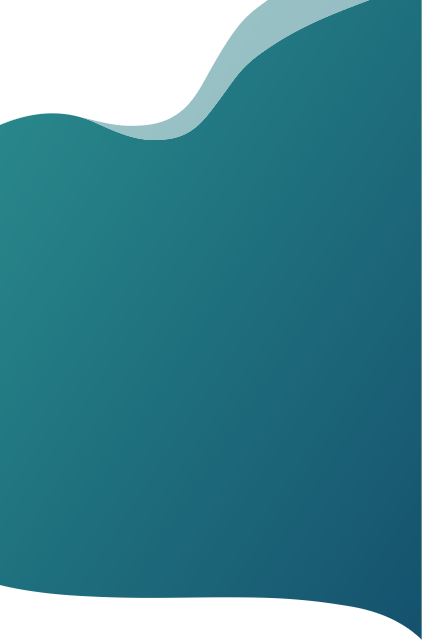
Give the GLSL for this background, as a Shadertoy shader.

```glsl
// A corner-to-corner teal-to-blue field between two flowing wave edges on
// white, with a pale translucent wave behind its upper edge. Each edge is a
// smooth Hermite curve through knots holding (x, height, slope).

const int KNOTS = 10;

// Height of the curve at x.
float waveHeight(vec3 knots[KNOTS], float x) {
    float height = knots[0].y;
    for (int i = 0; i < KNOTS - 1; i++) {
        vec3 a = knots[i], b = knots[i + 1];
        if (x >= a.x) {
            float span = b.x - a.x;
            float t = (x - a.x) / span, s = 1.0 - t;
            height = s * s * (a.y * (1.0 + 2.0 * t) + a.z * span * t)
                   + t * t * (b.y * (1.0 + 2.0 * s) - b.z * span * s);
        }
    }
    return height;
}

// Antialiased coverage where the field d is positive.
float coverage(float d) {
    return clamp(0.5 + d / length(vec2(dFdx(d), dFdy(d))), 0.0, 1.0);
}

// Colour from the upper left corner to the lower right one.
vec3 tealGradient(vec2 uv) {
    float t = 0.5 * (uv.x + 1.0 - uv.y);
    vec3 color = mix(vec3(0.168, 0.553, 0.558), vec3(0.119, 0.436, 0.491), clamp(t / 0.5, 0.0, 1.0));
    color = mix(color, vec3(0.103, 0.378, 0.461), clamp((t - 0.5) / 0.25, 0.0, 1.0));
    return mix(color, vec3(0.08, 0.32, 0.425), clamp((t - 0.75) / 0.25, 0.0, 1.0));
}

void mainImage(out vec4 fragColor, in vec2 fragCoord) {
    vec2 uv = fragCoord / iResolution.xy;

    // Upper edge of the solid field
    float top = waveHeight(vec3[KNOTS](
        vec3(0.0, 0.8047, 0.277), vec3(0.1245, 0.8229, 0.0),
        vec3(0.2273, 0.8079, -0.3), vec3(0.3617, 0.7813, 0.0),
        vec3(0.4743, 0.8073, 0.64), vec3(0.5237, 0.8477, 0.89),
        vec3(0.5731, 0.8906, 0.725), vec3(0.6324, 0.9232, 0.455),
        vec3(0.8755, 1.0, 0.25), vec3(1.0, 1.026, 0.165)), uv.x);

    // Upper edge of the translucent wave
    float veil = waveHeight(vec3[KNOTS](
        vec3(0.0, 0.8053, 0.277), vec3(0.1245, 0.8232, 0.0),
        vec3(0.2273, 0.8112, -0.16), vec3(0.3083, 0.8034, 0.0),
        vec3(0.3755, 0.8082, 0.178), vec3(0.4348, 0.8294, 0.58),
        vec3(0.4842, 0.8737, 1.2), vec3(0.583, 0.9727, 0.66),
        vec3(0.6344, 1.0, 0.5), vec3(1.0, 1.13, 0.26)), uv.x);

    // Lower edge, falling away to the right corner
    float bottom = waveHeight(vec3[KNOTS](
        vec3(0.0, 0.0859, -0.165), vec3(0.0988, 0.0742, -0.085),
        vec3(0.1976, 0.0686, -0.036), vec3(0.3557, 0.0658, 0.0),
        vec3(0.5336, 0.0667, 0.0), vec3(0.6917, 0.0638, -0.05),
        vec3(0.7905, 0.0566, -0.1), vec3(0.8696, 0.0469, -0.178),
        vec3(0.9387, 0.0293, -0.35), vec3(1.0, 0.0, -0.645)), uv.x);

    // Layer the veil and the field over white, leaving a hairline at the right
    float solid = coverage(top - uv.y);
    float opacity = max(solid, 0.47 * coverage(veil - uv.y));
    opacity *= coverage(uv.y - bottom) * coverage(0.9992 - uv.x);
    fragColor = vec4(mix(vec3(1.0), tealGradient(uv), opacity), 1.0);
}
```
